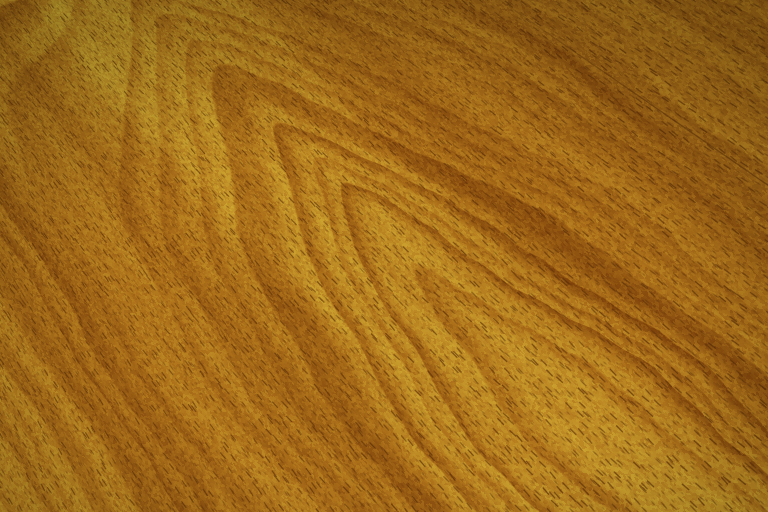
This texture is drawn by a Shadertoy shader. Its source:

```glsl
// Varnished wood board seen at a slant: arched growth rings, fine streaks and short dark pores.

const vec3 DARK_WOOD = vec3(0.52, 0.285, 0.05);
const vec3 MID_WOOD = vec3(0.685, 0.45, 0.105);
const vec3 LIGHT_WOOD = vec3(0.81, 0.65, 0.19);
const vec3 PORE_COLOR = vec3(0.34, 0.17, 0.03);

const vec2 VANISHING_POINT = vec2(-1.85, 2.95); // where the grain lines meet
const float VIEW_RADIUS = 3.58;                 // from there to the canvas centre
const float VIEW_ANGLE = -0.756;
const float ARCH_AXIS = 0.045;
const float ARCH_TAPER = 0.5;
const float ARCH_ROUNDNESS = 0.028;
const float RING_SPACING = 0.045;
const float RING_DEPTH = 0.95;
const vec2 PORE_CELL = vec2(0.0095, 0.022);     // across, along the grain
const vec2 PORE_SIZE = vec2(0.0011, 0.0068);    // half width, half length
const float PORE_DEPTH = 0.72;
const vec2 FLECK_CELL = vec2(0.0035, 0.006);
const float FLECK_DEPTH = 0.55;

float hash(vec2 p) {
    vec3 q = fract(p.xyx * vec3(0.1031, 0.1030, 0.0973));
    q += dot(q, q.yzx + 33.33);
    return fract((q.x + q.y) * q.z);
}

// Random value of the nearest jittered cell point
float flecks(vec2 grain) {
    vec2 q = grain / FLECK_CELL, cell = floor(q);
    float nearest = 9.0, value = 0.0;
    for (int j = -1; j <= 1; j++)
    for (int i = -1; i <= 1; i++) {
        vec2 id = cell + vec2(i, j);
        vec2 d = id + vec2(hash(id), hash(id + 57.3)) - q;
        if (dot(d, d) < nearest) {
            nearest = dot(d, d);
            value = hash(id + 19.7);
        }
    }
    return value - 0.5;
}

// Coverage by one short dash per jittered cell
float pores(vec2 grain, float blur) {
    vec2 cell = floor(grain / PORE_CELL);
    float cover = 0.0;
    for (int j = -1; j <= 1; j++)
    for (int i = -1; i <= 1; i++) {
        vec2 id = cell + vec2(i, j);
        vec2 d = grain - (id + vec2(hash(id + 7.1), hash(id + 31.9))) * PORE_CELL;
        float strength = hash(id + 83.3);
        d.x += d.y * 0.16 * (hash(id + 45.1) - 0.3);
        d.y -= clamp(d.y, -PORE_SIZE.y, PORE_SIZE.y) * (0.5 + 0.5 * strength);
        float dash = 1.0 - smoothstep(-blur, blur, length(d) - PORE_SIZE.x);
        cover = max(cover, dash * (0.35 + 0.65 * strength));
    }
    return cover;
}

// Darkness of the growth rings, which arch around the axis
float rings(float x, float along) {
    float taper = 0.2 * log(1.0 + exp(-along / 0.2)) * exp(-x * x / 0.16);
    float field = length(vec2(x, ARCH_ROUNDNESS)) + 0.2 * x + ARCH_TAPER * taper;
    float ring = field / RING_SPACING + 0.3 * sin(37.0 * field) + 0.1 * sin(83.0 * field);
    float phase = fract(ring);
    float strength = 0.4 + 0.6 * hash(vec2(floor(ring), 5.0));
    float fade = mix(1.0, 0.4, smoothstep(0.15, 0.4, x)) * mix(0.6, 1.0, smoothstep(-0.5, -0.2, x));
    return smoothstep(0.25, 0.9, phase) * (1.0 - smoothstep(0.91, 1.0, phase)) * strength * fade;
}

float seam(float across, float place, float blur) {
    return 1.0 - smoothstep(0.0, 0.001 + blur, abs(across - place));
}

void mainImage(out vec4 fragColor, in vec2 fragCoord) {
    vec2 uv = fragCoord / iResolution.xy;
    vec2 ray = fragCoord / iResolution.y - VANISHING_POINT;

    // Grain frame: straight lines that fan out towards the viewer
    float radius = length(ray);
    float across = (atan(ray.y, ray.x) - VIEW_ANGLE) * VIEW_RADIUS;
    float along = radius - VIEW_RADIUS;
    vec2 grain = vec2(across, VIEW_RADIUS * log(radius / VIEW_RADIUS));
    float blur = 0.8 * VIEW_RADIUS / (radius * iResolution.y);

    float wobble = 0.012 * sin(5.0 * along + 9.0 * across)
                 + 0.007 * sin(13.0 * along - 17.0 * across + 1.0)
                 + 0.002 * sin(47.0 * along + 31.0 * across);
    float x = across - ARCH_AXIS + wobble;

    // Broad bands, then streaks along the grain
    float tone = -0.02 + 0.62 * exp(-(x + 0.09) * (x + 0.09) / 0.035);
    tone -= 0.16 * smoothstep(0.1, 0.35, x);
    tone += 0.4 * (1.0 - smoothstep(-0.85, -0.6, across));
    tone += 0.13 * sin(23.0 * x + sin(3.0 * along));
    tone += 0.10 * sin(61.0 * x + 1.5 * sin(4.0 * along + 2.0));
    tone += 0.07 * sin(173.0 * x + 2.0 * sin(5.0 * along));
    tone -= RING_DEPTH * rings(x, along);
    tone += FLECK_DEPTH * flecks(grain);

    vec3 color = mix(MID_WOOD, LIGHT_WOOD, clamp(tone, 0.0, 1.2));
    color = mix(color, DARK_WOOD, clamp(-tone, 0.0, 1.1));
    color = mix(color, PORE_COLOR, PORE_DEPTH * pores(grain, blur));
    color = mix(color, PORE_COLOR, 0.55 * seam(across, 0.544, blur) * smoothstep(-0.4, 0.3, along));
    color = mix(color, PORE_COLOR, 0.2 * seam(across, -0.33, blur));

    // Olive shade towards the upper corners
    float shade = smoothstep(0.3, 0.8, length(uv - vec2(0.5, 0.38)));
    color *= mix(vec3(1.0), vec3(0.78, 0.82, 0.8), shade);
    fragColor = vec4(color, 1.0);
}
```
